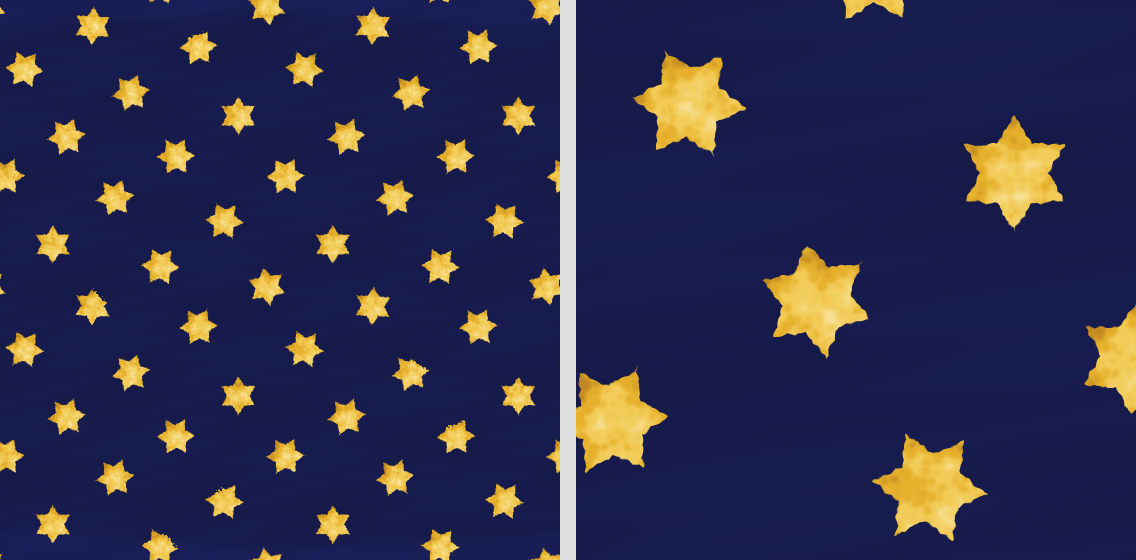
Left: the whole. Right: its middle third, enlarged.
A Shadertoy shader for this pattern:

```glsl
// Gilded six-pointed stars scattered over a midnight blue, faintly brushed ground.
// Thirteen stars per repeat sit on a skewed lattice nudged by sines; cellular noise
// mottles the gold and frays the edges, and a few stars are chipped.

#define REPEATS 2.0       // repeats across and down
#define STARS 13          // stars in one repeat
#define SKEW 5.0          // lattice columns moved per row
#define RADIUS 0.068      // tip radius, in repeats
#define WAIST 0.60        // inner radius over tip radius
#define FRAY 0.07         // edge roughness, in radii
#define CHIPPED 0.13      // share of damaged stars
#define MOTTLE 0.62       // contrast of the gold leaf
#define BRUSH 0.010       // strength of the ground strokes
#define NAVY vec3(0.088, 0.106, 0.298)

const float TAU = 6.2831853;

// Turn of each star in degrees, from a tip pointing up
const float TURN[STARS] = float[STARS](
    10., -3., 34., 24., 40., 0., 38., 32., 32., 38., 25., 0., 26.);

vec2 hash2(vec2 p) {
    vec3 h = fract(p.xyx * vec3(0.1031, 0.1030, 0.0973));
    h += dot(h, h.yzx + 33.33);
    return fract((h.xx + h.yz) * h.zy);
}

// Distance to the nearest scattered feature point
float cellular(vec2 p) {
    vec2 cell = floor(p);
    float nearest = 4.0;
    for (int j = -1; j <= 1; j++)
        for (int i = -1; i <= 1; i++) {
            vec2 g = cell + vec2(i, j);
            vec2 d = g + hash2(g) - p;
            nearest = min(nearest, dot(d, d));
        }
    return sqrt(nearest);
}

// Six-pointed star of unit tip radius, one tip up before turning
float starDistance(vec2 p, float turn) {
    float sector = TAU / 6.0;
    float a = atan(p.y, p.x) - TAU / 4.0 - turn;
    a = abs(mod(a + 0.5 * sector, sector) - 0.5 * sector);
    vec2 q = length(p) * vec2(cos(a), sin(a));
    vec2 edge = WAIST * vec2(cos(0.5 * sector), sin(0.5 * sector)) - vec2(1, 0);
    return dot(q - vec2(1, 0), normalize(vec2(edge.y, -edge.x)));
}

// Centre of star k within a repeat
vec2 starCentre(float k) {
    float n = float(STARS);
    vec2 lattice = vec2(0.943 + SKEW * k / n, 0.979 - k / n);
    vec2 nudge = vec2(0.015 * cos(TAU * (k - 11.3) / n),
                      0.008 * cos(TAU * 2.0 * (k - 2.0) / n));
    return lattice + nudge;
}

// Gold leaf from burnt edge to pale highlight
vec3 goldLeaf(vec2 p, vec2 seed) {
    float patches = cellular(p * 1.9 + seed);
    float grain = cellular(p * 5.0 + seed.yx);
    float t = 0.53 + 0.20 * dot(p, vec2(0.6, -0.8)) - 0.30 * (length(p) - 0.45);
    t += MOTTLE * (0.65 * (0.45 - patches) + 0.35 * (grain - 0.45));
    vec3 gold = mix(vec3(0.75, 0.53, 0.13), vec3(0.90, 0.69, 0.17), smoothstep(0.08, 0.36, t));
    gold = mix(gold, vec3(0.95, 0.80, 0.35), smoothstep(0.36, 0.58, t));
    return mix(gold, vec3(0.97, 0.88, 0.58), smoothstep(0.58, 0.84, t));
}

// Faint slanting strokes and a lighter wash; whole frequencies wrap
vec3 ground(vec2 uv) {
    float slant = 5.0 * uv.y - uv.x;
    float bend = 0.7 * sin(TAU * (uv.x + uv.y));
    float strokes = sin(TAU * slant + bend) * sin(TAU * (2.0 * uv.x + uv.y));
    strokes += 0.4 * sin(TAU * 5.0 * slant + 2.0 * bend);
    float height = abs(fract(uv.y + 0.5) - 0.5);
    float reach = 0.036 + 0.014 * cos(TAU * uv.x) + 0.003 * sin(TAU * 4.0 * uv.x);
    float wash = 1.0 - smoothstep(reach - 0.012, reach + 0.008, height);
    return NAVY + (strokes * 0.6 + wash * 1.6) * BRUSH * vec3(0.6, 0.6, 2.4);
}

void mainImage(out vec4 fragColor, in vec2 fragCoord) {
    vec2 uv = fragCoord / iResolution.xy;
    vec2 local = vec2(9.0), seed = vec2(0.0);
    float turn = 0.0;

    // Nearest star and its wrapped identity
    for (int k = 0; k < STARS; k++) {
        vec2 q = uv * REPEATS - starCentre(float(k));
        vec2 id = floor(q + 0.5);
        vec2 p = (q - id) / RADIUS;
        if (dot(p, p) < dot(local, local)) {
            local = p;
            turn = radians(TURN[k]);
            seed = 17.0 * mod(id, REPEATS) + vec2(31.0, 7.0) * float(k + 1);
        }
    }

    // Frayed outline, with a ragged bite on a few stars
    float rough = cellular(local * 6.0 + seed) - 0.45;
    float d = starDistance(local, turn) + FRAY * rough;
    vec2 luck = hash2(seed + 3.0);
    if (luck.x < CHIPPED) {
        float a = TAU * (0.25 + 0.3 * (luck.y - 0.5));
        d = max(d, dot(local, vec2(cos(a), sin(a))) - 0.6 + 0.3 * rough);
    }

    float blur = 0.8 * REPEATS / (RADIUS * iResolution.y);
    float cover = 1.0 - smoothstep(-blur, blur, d);
    fragColor = vec4(mix(ground(uv), goldLeaf(local, seed), cover), 1.0);
}
```
